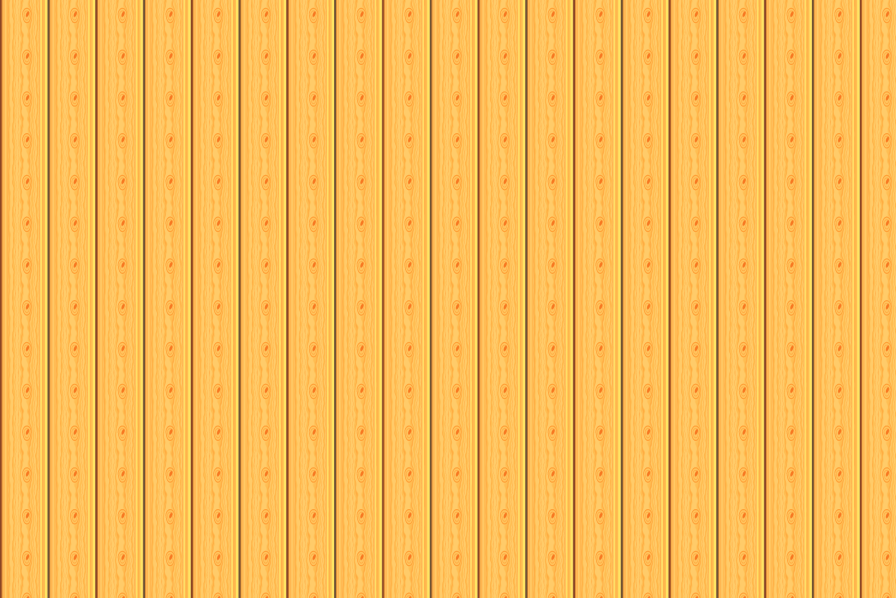
Give the GLSL for this texture, as a Shadertoy shader.

```glsl
const vec3 PALE = vec3(1.0, 0.795, 0.41);
const vec3 AMBER = vec3(1.0, 0.74, 0.32);
const vec3 ORANGE = vec3(1.0, 0.61, 0.20);
const vec3 YELLOW = vec3(1.0, 0.90, 0.39);

float band(float x, float a, float b) {
    return step(a, x) * step(x, b);
}

// Grain flows around the knot like a stream around a cylinder
vec3 woodGrain(float x, vec2 fromKnot) {
    float cycle = fromKnot.y * 6.28319 / 0.875;
    float loose = smoothstep(0.08, 0.3, x) * smoothstep(0.92, 0.72, x);
    float dist = length(fromKnot * vec2(1.0, 0.58));
    float wobble = 0.014 * sin(cycle + x * 13.0)
                 + 0.008 * sin(cycle * 3.0 + x * 31.0)
                 + 0.005 * sin(cycle * 5.0 - x * 47.0);
    float deflect = fromKnot.x * 0.0085 / max(dist * dist, 0.0085);
    float flow = x + loose * (wobble * smoothstep(0.06, 0.2, dist) - deflect);

    float tone = 0.5 + 0.3 * sin(flow * 43.0 + 1.0) + 0.25 * sin(flow * 71.0);
    vec3 wood = mix(PALE, AMBER, smoothstep(0.5, 0.72, tone));
    float fibre = smoothstep(0.8, 0.95, sin(flow * 80.0 + 2.0 * sin(flow * 17.0)));
    wood = mix(wood, ORANGE, fibre * 0.5);

    // Knot: thin rim, inner ring and a small slanted core
    float ripple = dist + 0.004 * sin(atan(fromKnot.y, fromKnot.x) * 3.0);
    if (ripple < 0.095) {
        wood = mix(PALE, AMBER, 0.5);
        wood = mix(wood, ORANGE, 0.85 * band(ripple, 0.080, 0.095));
        wood = mix(wood, ORANGE, 0.6 * band(ripple, 0.050, 0.061));
    }
    vec2 core = fromKnot + vec2(fromKnot.y * 0.3 - 0.008, 0.02);
    float coreDist = length(core * vec2(1.0, 0.5));
    return mix(wood, vec3(0.97, 0.47, 0.13), smoothstep(0.038, 0.020, coreDist));
}

vec3 panelling(vec2 uv) {
    float across = uv.x * 18.755 - 0.017;
    float x = fract(across);
    float y = (fract(uv.y * 21.45 + 0.137) - 0.5) * 0.875;
    vec3 col = woodGrain(x, vec2(x - 0.545, y));

    // Straight bevels beside each joint
    col = mix(col, ORANGE, 0.4 * (band(x, 0.045, 0.07) + band(x, 0.13, 0.15)));
    col = mix(col, ORANGE, 0.4 * (band(x, 0.80, 0.82) + band(x, 0.87, 0.89)));
    col = mix(col, YELLOW, 0.75 * band(x, 0.83, 0.86));
    col = mix(col, YELLOW, band(x, 0.925, 0.972));

    // Joints alternate between reddish and olive shadow
    float joint = floor(across + 0.5);
    float edge = across - joint;
    float olive = mod(joint, 2.0);
    vec3 shadow = mix(vec3(0.54, 0.27, 0.14), vec3(0.43, 0.32, 0.20), olive);
    col = mix(col, vec3(0.76, 0.60, 0.34), band(edge, -0.028, -0.016));
    col = mix(col, vec3(0.84, 0.51, 0.21), band(edge, 0.015, 0.034));
    return mix(col, shadow, band(edge, -0.018, 0.017));
}

void mainImage(out vec4 fragColor, in vec2 fragCoord) {
    // Average a 4 by 4 grid of samples to smooth the fine grain
    vec3 sum = vec3(0.0);
    for (int i = 0; i < 16; i++) {
        vec2 offset = (vec2(i % 4, i / 4) + 0.5) / 4.0 - 0.5;
        vec2 pos = fragCoord + offset;
        sum += panelling(vec2(pos.x, iResolution.y - pos.y) / iResolution.x);
    }
    fragColor = vec4(sum / 16.0, 1.0);
}
```
